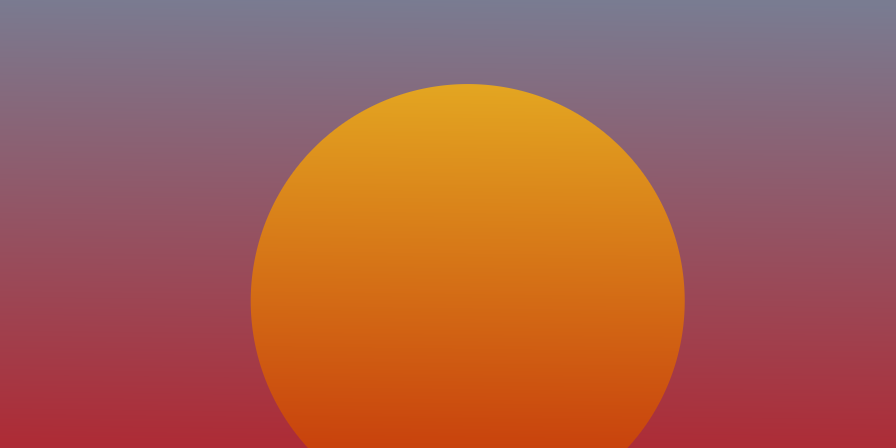
A WebGL 1 fragment shader for this background:

```glsl
precision highp float;
// A large amber sun sinking below the lower edge of a dusky sky.
// Two linear gradients, slightly tilted, are blended by the distance
// to a circle measured in units of the canvas height.
uniform vec2 u_resolution;

float circleDistance(vec2 point, vec2 center, float radius) {
  return length(point - center) - radius;
}

void main() {
  vec2 uv = gl_FragCoord.xy / u_resolution;
  float aspect = u_resolution.x / u_resolution.y;
  vec2 point = vec2(uv.x * aspect, uv.y);

  // Depth runs from the top down, a little later on the right
  float depth = clamp(1.0 - uv.y - 0.025 * (uv.x - 0.5), 0.0, 1.0);

  // Sky: slate blue falling to crimson
  vec3 sky = mix(vec3(0.475, 0.485, 0.57), vec3(0.68, 0.17, 0.21), depth);

  // Sun: gold at its crown, burnt orange at the horizon
  float sunDepth = smoothstep(0.0, 1.0, 0.5) * 2.0 * (depth - 0.1875) / 0.8125;
  vec3 sun = mix(vec3(0.89, 0.65, 0.13), vec3(0.785, 0.26, 0.05), clamp(sunDepth, 0.0, 1.0));

  // Disc with a one pixel soft edge
  float edge = circleDistance(point, vec2(0.522 * aspect, 0.328), 0.4844);
  float disc = clamp(0.5 - edge * u_resolution.y, 0.0, 1.0);

  gl_FragColor = vec4(mix(sky, sun, disc), 1.0);
}
```
